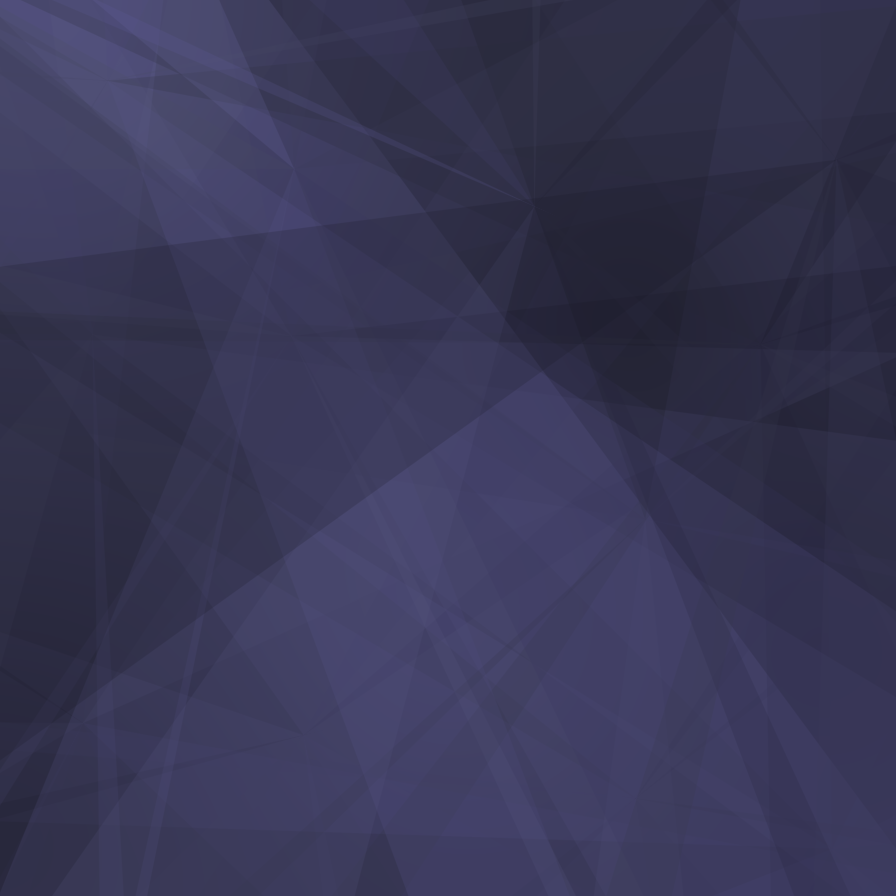
Reproduce this background procedurally as a Shadertoy shader.

```glsl
const vec3 BASE_COLOR = vec3(0.212, 0.210, 0.320);
const float BASE_TONE = 0.94;
const vec2 HUB_GRID = vec2(4.0, 3.0);
const int HUB_COUNT = 12;
const int RAYS_PER_HUB = 7;
const float NARROWEST = 0.018;     // half angles in radians
const float WIDEST = 0.40;
const float RAY_OPACITY = 0.20;
const float TONE_SPREAD = 0.95;
const float HUE_SPREAD = 0.22;
const float SAMPLE_REACH = 0.28;
const vec2 FOLD_POINT = vec2(0.81, 0.31);
const vec2 FOLD_NORMAL = vec2(0.804, 0.594);
const float FOLD_DROP = 0.13;
const float TAU = 6.28319;

float hash(float n) {
    return fract(sin(n * 127.1 + 11.7) * 4375.85);
}

float pool(vec2 p, vec2 center, float radius) {
    vec2 d = (p - center) / radius;
    return exp(-dot(d, d));
}

// Broad light and shade, split by one long diagonal crease
float broadTone(vec2 p, float pixel) {
    float side = dot(p - FOLD_POINT, FOLD_NORMAL);
    float shade = smoothstep(-pixel, pixel, side);
    float lit = 0.20 * pool(p, vec2(0.50, 0.30), 0.24)
              - 0.16 * pool(p, vec2(0.00, 0.08), 0.28);
    float dark = -FOLD_DROP
               - 0.25 * pool(p, vec2(0.92, 0.27), 0.24)
               - 0.24 * pool(p, vec2(0.69, 0.65), 0.16);
    float glow = 0.62 * pool(p, vec2(0.04, 1.0), 0.46);
    return BASE_TONE + glow * (1.0 - 0.6 * shade) + mix(lit, dark, shade);
}

// Coverage of an endless wedge opening from the origin
float wedge(vec2 d, vec2 dir, float halfAngle, float pixel) {
    float along = dot(d, dir);
    float across = abs(d.x * dir.y - d.y * dir.x);
    float edge = across * cos(halfAngle) - along * sin(halfAngle);
    return 1.0 - smoothstep(-pixel, pixel, edge);
}

void mainImage(out vec4 fragColor, in vec2 fragCoord) {
    vec2 p = fragCoord / iResolution.xy;
    float pixel = 0.8 / min(iResolution.x, iResolution.y);
    float tone = broadTone(p, pixel);
    float hue = 0.0;

    // Translucent rays fan out from one jittered hub per grid cell
    for (int i = 0; i < HUB_COUNT; i++) {
        float id = float(i);
        vec2 cell = vec2(mod(id, HUB_GRID.x), floor(id / HUB_GRID.x));
        vec2 jitter = vec2(hash(id + 3.1), hash(id + 47.6));
        vec2 hub = (cell + mix(vec2(0.1), vec2(0.9), jitter)) / HUB_GRID;

        for (int j = 0; j < RAYS_PER_HUB; j++) {
            float seed = id * 17.3 + float(j) * 2.9 + 80.0;
            float angle = TAU * (float(j) + hash(seed)) / float(RAYS_PER_HUB);
            vec2 dir = vec2(cos(angle), sin(angle));
            float spread = hash(seed + 0.37);
            float halfAngle = mix(NARROWEST, WIDEST, spread * spread);

            vec2 probe = clamp(hub + dir * SAMPLE_REACH, 0.0, 1.0);
            float target = broadTone(probe, pixel)
                         + TONE_SPREAD * (hash(seed + 0.71) - 0.5);
            float cover = RAY_OPACITY * wedge(p - hub, dir, halfAngle, pixel);
            tone = mix(tone, target, cover);
            hue = mix(hue, HUE_SPREAD * (hash(seed + 1.13) - 0.5), cover);
        }
    }

    // Shift between slate and violet without changing the tone much
    vec3 tint = vec3(1.0, 1.0 - 0.5 * hue, 1.0 + hue);
    fragColor = vec4(BASE_COLOR * tint * clamp(tone, 0.52, 1.7), 1.0);
}
```
